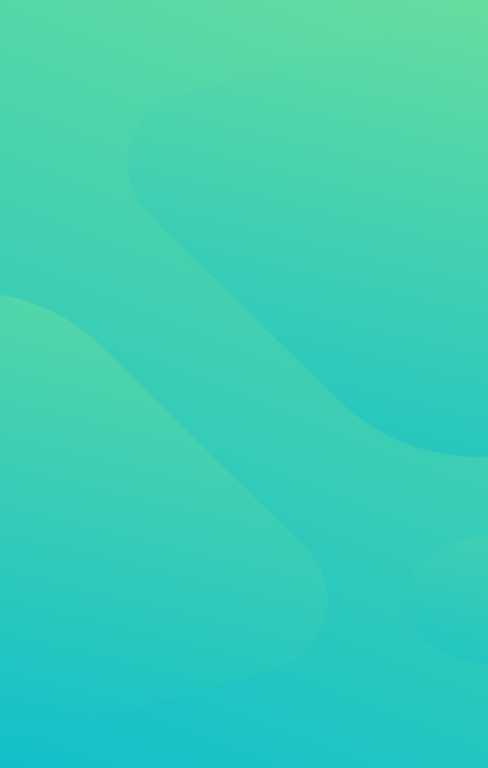
Give the GLSL for this background, as a Shadertoy shader.

```glsl
// Soft green-to-blue wash with two large rounded wedges and a small oval.
// Each wedge is the union of two tapered capsules sharing a rounded tip;
// every layer runs one two-colour ramp at its own slope.

// Signed distance to the hull of two circles.
float taperedCapsule(vec2 p, vec2 a, vec2 b, float ra, float rb) {
    float len = length(b - a);
    vec2 dir = (b - a) / len;
    vec2 q = vec2(abs(dot(p - a, vec2(-dir.y, dir.x))), dot(p - a, dir));
    float s = (ra - rb) / len;
    float c = sqrt(1.0 - s * s);
    float k = dot(q, vec2(-s, c));
    if (k < 0.0) return length(q) - ra;
    if (k > c * len) return length(q - vec2(0.0, len)) - rb;
    return dot(q, vec2(c, s)) - ra;
}

vec3 ramp(float t) {
    vec3 blue = vec3(0.07, 0.75, 0.79);
    vec3 green = vec3(0.40, 0.865, 0.625);
    return mix(blue, green, clamp(t, 0.0, 1.0));
}

float cover(float dist) {
    float pixel = 1.0 / iResolution.y;
    return smoothstep(pixel, -pixel, dist);
}

void mainImage(out vec4 fragColor, in vec2 fragCoord) {
    vec2 uv = fragCoord / iResolution.xy;
    vec2 p = fragCoord / iResolution.y;

    // Background wash
    vec3 color = ramp(dot(uv, vec2(0.2, 0.8)));

    // Slope shared by both wedges
    float wedgeTone = dot(uv, vec2(0.19, 1.24));

    // Upper right wedge
    vec2 upperTip = vec2(0.260, 0.787);
    float upper = min(
        taperedCapsule(p, upperTip, vec2(0.622, 0.664), 0.094, 0.259),
        taperedCapsule(p, upperTip, vec2(0.763, 0.9225), 0.094, 0.094));
    color = mix(color, ramp(wedgeTone - 0.43), cover(upper));

    // Lower left wedge
    vec2 lowerTip = vec2(0.332, 0.219);
    float lower = min(
        taperedCapsule(p, lowerTip, vec2(-0.038, 0.378), 0.094, 0.241),
        taperedCapsule(p, lowerTip, vec2(-0.171, 0.078), 0.094, 0.099));
    color = mix(color, ramp(wedgeTone), cover(lower));

    // Oval at the right edge
    float oval = (length((p - vec2(0.651, 0.219)) / vec2(0.125, 0.0846)) - 1.0) * 0.0846;
    color = mix(color, ramp(dot(uv, vec2(0.3, 2.0)) - 0.36), cover(oval));

    fragColor = vec4(color, 1.0);
}
```
